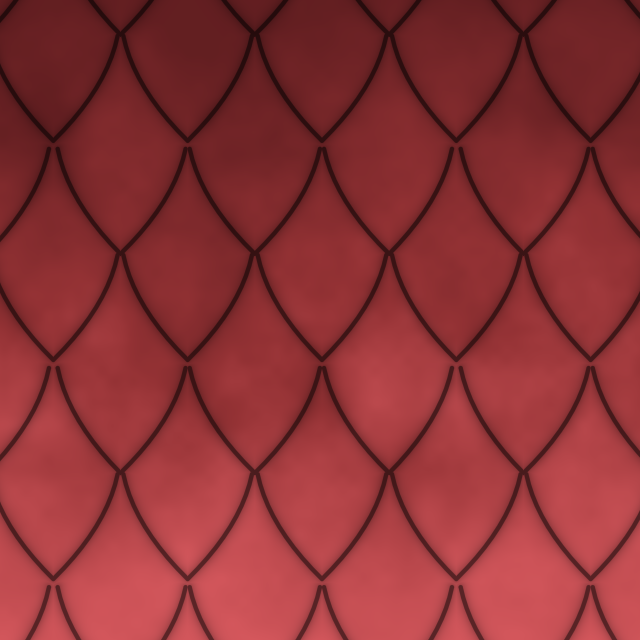
Give the GLSL for this pattern, as a three.js fragment shader.

```glsl
// Red dragon-scale lattice: curved dark outlines over a cloudy vertical gradient.
varying vec2 vUv;

const vec2 PITCH = vec2(0.2099, 0.1712);   // column spacing, row spacing
const vec2 FIRST_NODE = vec2(0.0833, 0.056); // from left, from top
const float CURVE_HEIGHT = 0.164;
const float LINE_RADIUS = 0.0034;
const float EDGE = 0.0011;

float hash(vec2 p) {
  vec3 q = fract(vec3(p.xyx) * 0.1031);
  q += dot(q, q.yzx + 33.33);
  return fract((q.x + q.y) * q.z);
}

float valueNoise(vec2 p) {
  vec2 i = floor(p);
  vec2 f = fract(p);
  f = f * f * (3.0 - 2.0 * f);
  float low = mix(hash(i), hash(i + vec2(1.0, 0.0)), f.x);
  float high = mix(hash(i + vec2(0.0, 1.0)), hash(i + vec2(1.0, 1.0)), f.x);
  return mix(low, high, f.y);
}

float clouds(vec2 p) {
  float sum = 0.0;
  float weight = 0.5;
  for (int i = 0; i < 4; i++) {
    sum += weight * valueNoise(p);
    p = p * 2.03 + vec2(17.3, 9.1);
    weight *= 0.5;
  }
  return sum / 0.9375;
}

float segmentDistance(vec2 p, vec2 a, vec2 b) {
  vec2 ab = b - a;
  return length(p - a - ab * clamp(dot(p - a, ab) / dot(ab, ab), 0.0, 1.0));
}

// Outline leaving a node steeply and flaring out toward the next tip.
vec2 curvePoint(float t, float start) {
  float flare = t - 0.66 * t * (1.0 - t);
  return vec2(mix(start, 0.5 * PITCH.x, flare), t * CURVE_HEIGHT);
}

float curveDistance(vec2 p, float start) {
  float d = 1.0;
  vec2 a = curvePoint(0.0, start);
  for (int i = 1; i <= 10; i++) {
    vec2 b = curvePoint(float(i) / 10.0, start);
    d = min(d, segmentDistance(p, a, b));
    a = b;
  }
  return d;
}

// Distance to the mirrored curves of one row; p is measured from the top left.
float rowDistance(vec2 p, float row) {
  float odd = mod(row, 2.0);
  float x = p.x - FIRST_NODE.x - (1.0 - odd) * 0.5 * PITCH.x;
  float column = floor(x / PITCH.x + 0.5);
  float open = odd * (1.0 - step(0.5, mod(column, 3.0)));
  float start = mix(mix(0.0044, 0.0032, odd), 0.0068, open);
  float top = FIRST_NODE.y + row * PITCH.y + odd * 0.0055;
  return curveDistance(vec2(abs(x - column * PITCH.x), p.y - top), start);
}

float latticeDistance(vec2 p) {
  float row = floor((p.y - FIRST_NODE.y) / PITCH.y);
  float d = 1.0;
  for (int i = -1; i <= 1; i++) {
    d = min(d, rowDistance(p, row + float(i)));
  }
  return d;
}

vec3 redRamp(float t) {
  vec3 deep = vec3(0.39, 0.12, 0.13);
  vec3 middle = vec3(0.58, 0.195, 0.205);
  vec3 bright = vec3(0.83, 0.34, 0.36);
  return t < 0.5 ? mix(deep, middle, t * 2.0) : mix(middle, bright, t * 2.0 - 1.0);
}

void main() {
  vec2 p = vec2(vUv.x, 1.0 - vUv.y);

  // Cloudy gradient, calmest at the top and bottom
  float calm = 2.0 * p.y - 1.0;
  float mottling = (clouds(p * 7.0 + 3.7) - 0.5) * (0.62 - 0.36 * calm * calm);
  float tilt = 0.16 * (p.x - 0.5) * (1.0 - p.y);
  vec3 color = redRamp(clamp(p.y + mottling + tilt, 0.0, 1.0));

  // Soft shade beside the outlines, then the outlines
  float d = latticeDistance(p);
  color *= 1.0 - 0.24 * exp(-max(d - LINE_RADIUS, 0.0) / 0.008);
  float line = 1.0 - smoothstep(LINE_RADIUS - EDGE, LINE_RADIUS + EDGE, d);
  color *= mix(1.0, mix(0.48, 0.56, p.y), line);

  gl_FragColor = vec4(color, 1.0);
}
```
